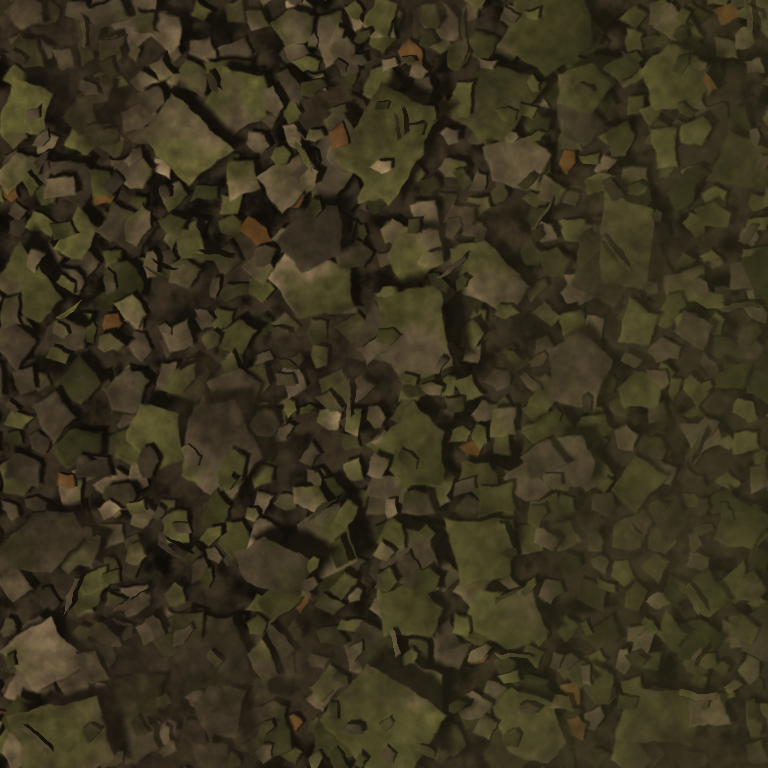
Reproduce this texture procedurally as a WebGL 2 fragment shader.

```glsl
#version 300 es
precision highp float;
// Mossy rubble: layers of angular stones scattered on jittered grids over soil.
// Each stone is an intersection of half planes with a soft cast shadow, and
// value noise roughens the outlines, mottles the faces and spreads the moss.
uniform vec2 u_resolution;
out vec4 fragColor;

const float TAU = 6.2831853;
const vec3 SOIL = vec3(0.20, 0.165, 0.115);
const vec3 SHADE = vec3(0.065, 0.052, 0.032);
const vec3 BROWN = vec3(0.325, 0.275, 0.195);
const vec3 MOSS = vec3(0.265, 0.255, 0.125);
const vec3 PALE = vec3(0.49, 0.41, 0.30);
const vec3 LEAF = vec3(0.40, 0.25, 0.12);

float hash(vec2 p) {
    vec3 q = fract(vec3(p.xyx) * 0.1031);
    q += dot(q, q.yzx + 33.33);
    return fract((q.x + q.y) * q.z);
}

float noise(vec2 p) {
    vec2 i = floor(p), f = fract(p);
    f = f * f * (3.0 - 2.0 * f);
    return mix(mix(hash(i), hash(i + vec2(1, 0)), f.x),
               mix(hash(i + vec2(0, 1)), hash(i + vec2(1, 1)), f.x), f.y);
}

float fbm(vec2 p) {
    float sum = 0.0, amp = 0.5;
    for (int i = 0; i < 4; i++) {
        sum += amp * noise(p);
        p = mat2(1.6, 1.2, -1.2, 1.6) * p + 7.3;
        amp *= 0.5;
    }
    return sum / 0.9375;
}

mat2 rotation(float a) {
    return mat2(cos(a), sin(a), -sin(a), cos(a));
}

// Irregular polygon distance, for the body (x) and its shifted shadow (y)
vec2 stoneDistance(vec2 p, vec2 shadowP, float radius, vec2 id) {
    float sides = 4.0 + floor(hash(id + 3.1) * 2.2);
    vec2 d = vec2(-1.0);
    for (int k = 0; k < 6; k++) {
        float i = float(k);
        if (i >= sides) break;
        float a = TAU * (i + 0.28 * (hash(id + i * 5.7) - 0.5)) / sides;
        vec2 n = vec2(cos(a), sin(a));
        float reach = radius * mix(0.72, 1.05, hash(id + i * 3.3 + 9.0));
        d = max(d, vec2(dot(p, n), dot(shadowP, n)) - reach);
    }
    return d;
}

vec3 stoneColor(vec2 uv, vec2 id) {
    float moss = smoothstep(0.38, 0.65, fbm(uv * 13.0 + id) + 0.22 * uv.x
                            + 0.5 * (hash(id + 21.0) - 0.62));
    float tone = mix(0.62, 1.22, hash(id + 14.0));
    float pale = smoothstep(0.86, 0.97, hash(id + 17.0)) * (1.0 - 0.5 * uv.x);
    return mix(mix(BROWN, PALE, pale), MOSS, moss * 0.85) * tone;
}

// One layer of stones, painted over the ground in a fixed cell order
vec3 scatter(vec3 ground, vec2 uv, float cells, float cover, float stretch, float seed) {
    vec2 grid = uv * cells;
    float soft = 0.0022 * cells;
    float shadowDepth = mix(0.95, 0.6, smoothstep(0.3, 1.0, uv.x));
    for (int k = 0; k < 9; k++) {
        vec2 cell = floor(grid) + vec2(k % 3, k / 3) - 1.0;
        vec2 id = cell + seed * 37.0;
        if (hash(id + 1.7) > cover) continue;
        vec2 center = cell + 0.25 + 0.5 * vec2(hash(id + 5.2), hash(id + 8.4));
        mat2 turn = rotation(TAU * hash(id + 11.0));
        vec2 squash = vec2(1.0, stretch * mix(1.0, 1.5, hash(id + 12.5)));
        vec2 p = grid - center;
        vec2 shadowShift = vec2(0.13, 0.10) * mix(0.4, 1.4, hash(id + 6.6));
        float radius = mix(0.30, 0.50, hash(id + 2.3));
        vec2 d = stoneDistance(turn * p * squash, turn * (p - shadowShift) * squash, radius, id);
        if (min(d.x, d.y) > 0.2) continue;

        float shadow = 1.0 - smoothstep(-0.04, 0.07, d.y);
        ground = mix(ground, SHADE, shadow * shadowDepth);

        // Tilted face with a lit lower-left rim
        float tilt = dot(p, rotation(TAU * hash(id + 4.4))[0]);
        float rim = smoothstep(-0.10, 0.0, d.x) * dot(p, vec2(-0.7, -0.5));
        vec3 face = stoneColor(uv, id) * (1.0 + 0.40 * tilt + 0.45 * rim);
        float leaf = step(0.95, hash(id + 30.0)) * step(20.0, cells);
        face = mix(face, LEAF, leaf * 0.7);
        ground = mix(ground, face, 1.0 - smoothstep(-soft, soft, d.x));
    }
    return ground;
}

void main() {
    vec2 uv = gl_FragCoord.xy / u_resolution;
    vec2 rough = vec2(fbm(uv * 34.0), fbm(uv * 34.0 + 40.0)) - 0.5;
    vec2 p = uv + 0.014 * rough;

    // Soil, then stones from the buried to the topmost
    vec3 color = mix(SHADE, SOIL, smoothstep(0.2, 0.65, fbm(uv * 38.0)));
    color = scatter(color, p, 25.0, 0.80, 1.0, 1.0);
    color = scatter(color, p, 15.0, 0.62, 1.0, 2.0);
    color = scatter(color, p, 8.5, mix(0.34, 0.36, step(0.5, uv.y)), 1.0, 3.0);
    color = scatter(color, p, 19.0, 0.30, 1.1, 4.0);
    color = scatter(color, p, 6.5, 0.16, 1.0, 5.0);
    color = scatter(color, p, 31.0, 0.22, 1.3, 6.0);
    color = scatter(color, p, 16.0, 0.09, 6.0, 7.0);

    // Dirt patches, fine mottling and a green veil towards the lower right
    float dirt = smoothstep(0.52, 0.72, fbm(uv * 7.0 + 15.0));
    color = mix(color, SOIL * (0.5 + fbm(uv * 45.0)), dirt * 0.55);
    color *= 0.72 + 0.56 * fbm(uv * 75.0);
    float veil = smoothstep(0.5, 1.2, uv.x + 0.35 * (1.0 - uv.y));
    color = mix(color, vec3(0.25, 0.24, 0.135), veil * 0.35);
    fragColor = vec4(color, 1.0);
}
```
